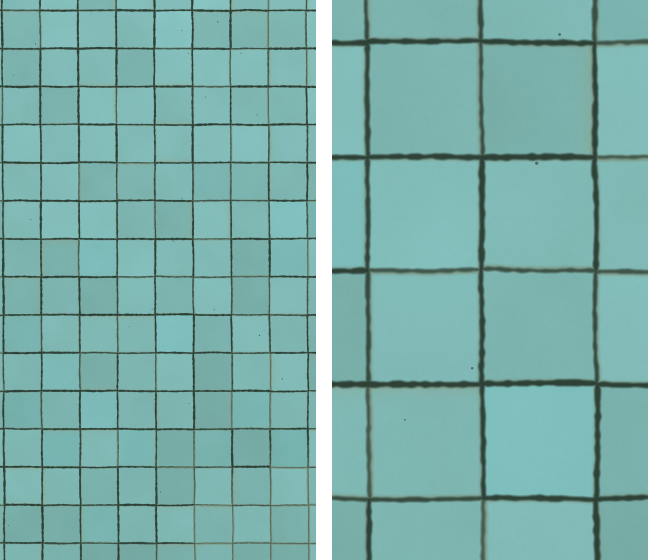
Left, the full canvas; right, a detail of the centre.
Reproduce this texture procedurally as a Shadertoy shader.

```glsl
// Weathered turquoise square wall tiles with uneven dark and sandy grout.

const float PITCH = 0.1204;                 // tile size, in canvas widths
const vec2 GRID_ORIGIN = vec2(0.0140, 0.0533);
const float LEAN = -0.0045;                 // slight tilt of the columns

const vec3 TILE_LIGHT = vec3(0.522, 0.752, 0.742);
const vec3 TILE_DEEP = vec3(0.452, 0.650, 0.622);
const vec3 GROUT_DARK = vec3(0.155, 0.220, 0.180);
const vec3 GROUT_SAND = vec3(0.480, 0.520, 0.420);
const vec3 STAIN = vec3(0.560, 0.640, 0.530);

float hash(vec2 p) {
    vec3 q = fract(p.xyx * 0.1031);
    q += dot(q, q.yzx + 33.33);
    return fract((q.x + q.y) * q.z);
}

float noise(vec2 p) {
    vec2 i = floor(p), f = fract(p);
    f = f * f * (3.0 - 2.0 * f);
    return mix(mix(hash(i), hash(i + vec2(1, 0)), f.x),
               mix(hash(i + vec2(0, 1)), hash(i + vec2(1, 1)), f.x), f.y);
}

float fbm(vec2 p) {
    float sum = 0.0, gain = 0.5;
    for (int i = 0; i < 4; i++) {
        sum += gain * noise(p);
        p = p * 2.03 + 17.0;
        gain *= 0.5;
    }
    return sum;
}

float band(float d, float halfWidth, float blur) {
    return 1.0 - smoothstep(halfWidth - blur, halfWidth + blur, abs(d));
}

// One family of joints: x = dark core, y = sandy edge, z = stain on the tile.
vec3 joint(float across, float along, float seed, float wear, float blur) {
    float line = round(across);
    vec2 id = vec2(line, floor(along)) + seed;
    float wobble = (noise(vec2(along * 2.0, line * 7.0 + seed)) - 0.5) * 0.018
                 + (noise(vec2(along * 14.0, line * 9.0 + seed)) - 0.5) * 0.008;
    float d = across - line + wobble + (hash(id + 3.1) - 0.5) * 0.012;

    float sandy = smoothstep(0.50, 0.95, hash(id) * 0.62 + wear);
    float side = hash(id + 8.7) < 0.5 ? -1.0 : 1.0;
    float rough = 0.75 + 0.5 * noise(vec2(along * 18.0, line * 5.0 + seed));
    float core = mix(0.024, 0.011, sandy) * rough * mix(0.8, 1.15, hash(id + 5.3));

    float dark = band(d, core, blur) * mix(1.0, 0.5, sandy);
    float sand = band(d - side * 0.012, 0.025, blur * 1.2) * (0.4 + 0.5 * sandy);
    float halo = exp(-abs(d) * 16.0) * step(0.0, d * side)
               * smoothstep(0.60, 1.0, hash(id + 12.9));
    return vec3(dark, sand, halo);
}

// Glaze tone: large light falloff, tone of each tile, and faint mottling.
vec3 glaze(vec2 grid, vec2 uv) {
    vec2 id = floor(grid);
    float tone = 0.36 + 0.44 * uv.y + 0.06 * uv.x;
    tone += (hash(id + 41.0) - 0.5) * 0.60;
    tone += (fbm(grid * 1.1 + hash(id) * 30.0) - 0.47) * 0.40;
    vec3 color = mix(TILE_DEEP, TILE_LIGHT, clamp(tone, -0.1, 1.15));
    float cyan = smoothstep(0.80, 1.0, hash(id + 63.0));
    color += cyan * vec3(-0.010, 0.018, 0.025);
    return color + (noise(grid * 45.0) - 0.5) * 0.008;
}

// Rare small pits, one candidate per cell of a finer grid.
float pits(vec2 grid, float blur) {
    vec2 q = grid * 5.0, id = floor(q);
    vec2 center = 0.25 + 0.5 * vec2(hash(id + 2.0), hash(id + 6.0));
    float radius = mix(0.03, 0.09, hash(id + 9.0));
    float present = step(0.992, hash(id + 77.0));
    return present * band(length(fract(q) - center), radius, blur * 5.0);
}

void mainImage(out vec4 fragColor, in vec2 fragCoord) {
    vec2 uv = fragCoord / iResolution.xy;
    vec2 p = fragCoord / iResolution.x;
    vec2 grid = (p - GRID_ORIGIN - vec2(LEAN * p.y, 0.0)) / PITCH;
    float pixel = 1.0 / (PITCH * iResolution.x);
    float blur = max(0.7 * pixel, 0.016);   // grout edges stay soft at any size

    // Sandy wear grows to the right, most of all in the lower corner.
    float corner = smoothstep(0.40, 0.75, uv.x) * (1.0 - smoothstep(0.08, 0.26, uv.y));
    float wear = 0.16 + 0.45 * corner;
    float rightSide = 0.20 * smoothstep(0.50, 0.85, uv.x);

    vec3 columns = joint(grid.x, grid.y, 20.0, wear + rightSide, blur);
    vec3 rows = joint(grid.y, grid.x, 50.0, wear, blur);
    vec3 grout = max(columns, rows);

    vec3 color = glaze(grid, uv);
    color = mix(color, STAIN, grout.z * 0.55);
    color = mix(color, GROUT_DARK, pits(grid, 0.6 * pixel) * 0.6);
    color = mix(color, GROUT_SAND, grout.y * 0.85);
    color = mix(color, GROUT_DARK, grout.x * 0.92);
    fragColor = vec4(color, 1.0);
}
```
